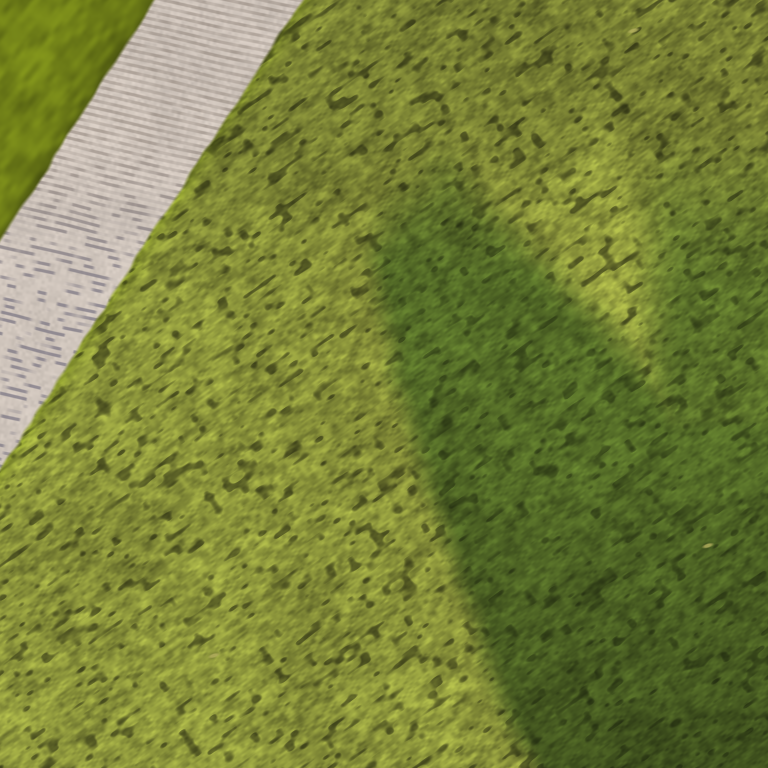
Reproduce this texture procedurally as a WebGL 1 fragment shader.

```glsl
precision highp float;
// Sunlit turf crossed by a pale woven line, with a soft forked shadow.
// Slanted value noise makes the blades; smooth half planes shape the
// shadow and the line, and broken rows of dashes weave the line.

uniform vec2 u_resolution;

#define BLADE_ANGLE 0.62
#define BLADE_FREQ vec2(80.0, 165.0)
#define SPECK_DEPTH 0.42
#define SHADOW_SOFT 0.035
#define LINE_LEFT 0.202
#define LINE_RIGHT 0.393
#define LINE_SLOPE 0.642
#define WEAVE_ROWS 108.0
#define SUN_GRASS vec3(0.545, 0.580, 0.230)
#define SHADE_GRASS vec3(0.300, 0.385, 0.140)
#define FAR_GRASS vec3(0.430, 0.490, 0.090)
#define LINE_COLOR vec3(0.800, 0.760, 0.725)

float hash(vec2 p) {
  vec3 q = fract(vec3(p.xyx) * 0.1031);
  q += dot(q, q.yzx + 33.33);
  return fract((q.x + q.y) * q.z);
}

float noise(vec2 p) {
  vec2 i = floor(p), f = fract(p);
  f = f * f * (3.0 - 2.0 * f);
  return mix(mix(hash(i), hash(i + vec2(1.0, 0.0)), f.x),
             mix(hash(i + vec2(0.0, 1.0)), hash(i + 1.0), f.x), f.y);
}

float fbm(vec2 p) {
  float sum = 0.0, amp = 0.5;
  for (int i = 0; i < 4; i++) {
    sum += amp * noise(p);
    p = p * 2.03 + 17.3;
    amp *= 0.5;
  }
  return sum / 0.9375;
}

vec2 rotate(vec2 p, float a) {
  float c = cos(a), s = sin(a);
  return vec2(c * p.x + s * p.y, c * p.y - s * p.x);
}

float soft(float d, float width) {
  return smoothstep(-width, width, d);
}

// Shadow coverage: a left lobe, a right lobe and their common base.
float shadowMask(vec2 p) {
  p += 0.022 * (vec2(fbm(p * 16.0), fbm(p * 16.0 + 40.0)) - 0.5);
  float leftEdge = soft(p.x - (0.69 - 0.40 * p.y + 0.12 * p.y * p.y), SHADOW_SOFT * 0.65);
  float slant = soft((1.41 - 1.06 * p.x - p.y) * 0.69, SHADOW_SOFT);
  float cap = soft((0.68 + 1.25 * (p.x - 0.475) - p.y) * 0.62, SHADOW_SOFT);
  float leftLobe = leftEdge * slant * cap * mix(1.0, 0.55, smoothstep(0.62, 0.80, p.y));
  float rightLobe = soft(p.x - 0.845, SHADOW_SOFT * 1.3) * (1.0 - smoothstep(0.60, 0.88, p.y));
  float base = leftEdge * (1.0 - smoothstep(0.43, 0.54, p.y));
  return max(base, max(leftLobe, rightLobe * 0.9));
}

vec3 turf(vec2 p) {
  vec2 q = rotate(p, BLADE_ANGLE);
  float shade = shadowMask(p);
  float patches = fbm(p * 7.0 + 3.0) - 0.5;
  float blades = noise(q * BLADE_FREQ) - 0.5;
  float fine = noise(q * BLADE_FREQ * 2.1 + 31.0) - 0.5;
  float clump = noise(q * BLADE_FREQ * 0.45 + 9.0) - 0.5;
  float specks = smoothstep(0.66, 0.92, noise(q * BLADE_FREQ * 0.85 + 71.0) + 0.2 * clump);

  // Broad light: dimmer toward the top, warm in the streak between lobes.
  vec3 sun = SUN_GRASS * (1.0 - 0.13 * smoothstep(0.45, 1.0, p.y));
  float streak = exp(-pow((p.x - 0.77 - 0.2 * (0.86 - p.y)) / 0.045, 2.0));
  streak *= smoothstep(0.50, 0.58, p.y) * (1.0 - smoothstep(0.82, 0.92, p.y));
  sun *= 1.0 + 0.12 * streak;
  vec3 dark = SHADE_GRASS * (0.90 + 0.18 * smoothstep(0.0, 0.55, p.y));
  vec3 col = mix(sun, dark, shade);

  col *= 1.0 + 0.26 * patches + 0.30 * blades + 0.24 * fine + 0.20 * clump;
  col *= 1.0 - SPECK_DEPTH * specks * mix(1.0, 0.75, shade);

  // Sparse dry flecks, one chance per coarse cell.
  vec2 cell = floor(p * 9.0);
  vec2 center = 0.25 + 0.5 * vec2(hash(cell + 5.0), hash(cell + 23.0));
  vec2 d = rotate((fract(p * 9.0) - center) / 9.0, 0.3) / vec2(0.008, 0.003);
  float fleck = step(0.93, hash(cell + 57.0)) * (1.0 - smoothstep(0.4, 1.2, length(d)));
  return mix(col, vec3(0.72, 0.70, 0.38), 0.8 * fleck);
}

vec3 wovenLine(vec2 p) {
  vec2 q = rotate(p, -0.22);
  q.y += 0.004 * (noise(p * 14.0) - 0.5);
  float row = q.y * WEAVE_ROWS;
  float rowId = floor(row);
  float gap = 1.0 - smoothstep(0.10, 0.34, abs(fract(row) - 0.5));
  float dash = noise(vec2(q.x * 75.0 + 13.0 * hash(vec2(rowId, 4.0)), rowId));
  float lower = 1.0 - smoothstep(0.60, 0.85, p.y);
  float ink = gap * mix(0.25 + 0.35 * dash, smoothstep(0.42, 0.78, dash), lower);
  vec3 col = LINE_COLOR * (0.96 + 0.12 * fbm(p * 18.0) + 0.08 * (noise(q * 240.0) - 0.5));
  return mix(col, mix(vec3(0.48, 0.43, 0.39), vec3(0.49, 0.47, 0.52), lower), 0.75 * ink);
}

void main() {
  vec2 p = gl_FragCoord.xy / u_resolution;
  float across = p.x + LINE_SLOPE * (1.0 - p.y) + 0.005 * (noise(p * 45.0) - 0.5);
  float edge = 0.0025 + 0.8 / u_resolution.y;
  float leftSide = soft(across - LINE_LEFT, edge);
  float rightSide = soft(across - LINE_RIGHT, edge);

  // The strip beyond the line is softer and more saturated.
  float farTone = 0.72 + 0.36 * fbm(p * 22.0) + 0.26 * noise(rotate(p, 0.9) * vec2(55.0, 130.0));
  vec3 farGrass = FAR_GRASS * farTone * (1.0 - 0.3 * exp(-abs(across - LINE_LEFT) / 0.012));
  vec3 col = mix(farGrass, wovenLine(p), leftSide);
  vec3 near = turf(p) * mix(vec3(1.0), vec3(0.98, 1.03, 0.70), exp(-abs(across - LINE_RIGHT) / 0.012));
  gl_FragColor = vec4(mix(col, near, rightSide), 1.0);
}
```
